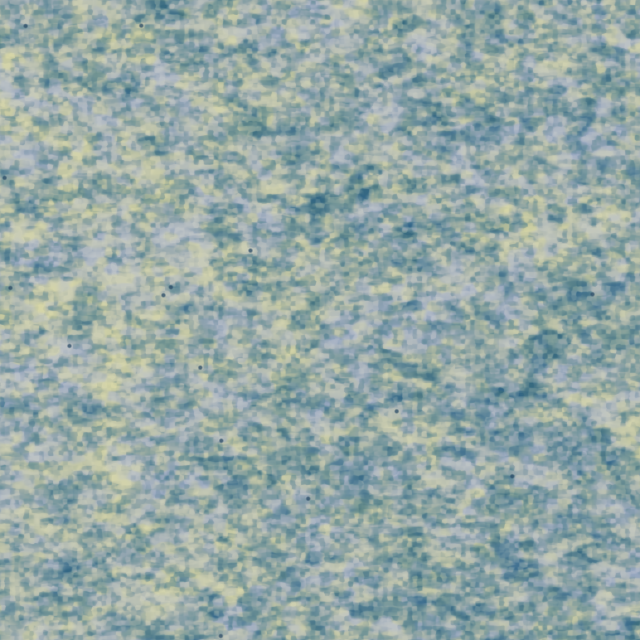
Give the GLSL for this texture, as a WebGL 1 fragment shader.

```glsl
precision highp float;
// Mottled woven cloth: blue-teal flecks over pale grey and cream, clumped in short horizontal runs.

uniform vec2 u_resolution;

const vec3 DEEP_TEAL = vec3(0.21, 0.41, 0.51);
const vec3 TEAL = vec3(0.375, 0.53, 0.58);
const vec3 SEA_GREY = vec3(0.475, 0.60, 0.615);
const vec3 MIST = vec3(0.575, 0.65, 0.65);
const vec3 PALE = vec3(0.705, 0.735, 0.695);
const vec3 BLEACHED = vec3(0.775, 0.79, 0.725);
const vec3 CREAM_SHIFT = vec3(0.026, 0.019, -0.030);
const vec3 SPECK = vec3(0.16, 0.29, 0.40);

float hash(vec2 cell, float seed) {
  vec3 p = fract(vec3(cell.xyx) * vec3(0.1031, 0.1030, 0.0973) + seed * 0.1371);
  p += dot(p, p.yzx + 33.33);
  return fract((p.x + p.y) * p.z);
}

vec2 hash2(vec2 cell, float seed) {
  return vec2(hash(cell, seed), hash(cell, seed + 3.7));
}

// Soft cellular noise: every cell holds a random level, blended at its borders.
// The result has a mean of zero and a spread of about one.
float patches(vec2 p, float jitter, float crispness, float seed) {
  vec2 home = floor(p);
  float total = 0.0;
  float weightSum = 0.0;
  for (int y = -1; y <= 1; y++) {
    for (int x = -1; x <= 1; x++) {
      vec2 cell = home + vec2(float(x), float(y));
      vec2 center = cell + 0.5 + jitter * (hash2(cell, seed) - 0.5);
      vec2 offset = p - center;
      float weight = exp(-crispness * dot(offset, offset));
      total += weight * (4.0 * hash(cell, seed + 8.3) - 2.0);
      weightSum += weight;
    }
  }
  return total / weightSum;
}

// Lightness of the cloth, from wide clouds down to single stitches.
float clothTone(vec2 uv) {
  float clouds = patches(uv * vec2(5.0, 7.0), 0.9, 4.0, 1.0);
  float mottles = patches(uv * vec2(17.0, 29.0), 0.9, 5.0, 2.0);
  float clumps = patches(uv * vec2(42.0, 66.0), 0.9, 7.0, 3.0);
  float threads = patches(uv * vec2(62.0, 136.0), 0.6, 7.0, 4.0);
  float stitches = patches(uv * 132.0, 0.4, 7.0, 5.0);
  float drift = 0.5 * (0.5 - uv.x) + 0.15 * (0.5 - uv.y);
  return 0.32 * clouds + 0.40 * mottles + 0.62 * clumps
       + 0.40 * threads + 0.55 * stitches + drift;
}

// Balance between blue-grey and cream.
float clothWarmth(vec2 uv) {
  float broad = patches(uv * vec2(13.0, 18.0), 0.9, 5.0, 6.0);
  float fine = patches(uv * vec2(54.0, 72.0), 0.7, 7.0, 7.0);
  return 0.5 * broad + 0.85 * fine;
}

float ramp(float from, float to, float value) {
  return clamp((value - from) / (to - from), 0.0, 1.0);
}

vec3 dye(float tone) {
  vec3 color = mix(DEEP_TEAL, TEAL, ramp(-3.2, -1.75, tone));
  color = mix(color, SEA_GREY, ramp(-1.75, -0.9, tone));
  color = mix(color, MIST, ramp(-0.9, -0.1, tone));
  color = mix(color, PALE, ramp(-0.1, 0.95, tone));
  return mix(color, BLEACHED, ramp(0.95, 2.4, tone));
}

// Rare dark knots, one candidate per cell.
float knots(vec2 p, float share, float seed) {
  vec2 cell = floor(p);
  vec2 center = 0.5 + 0.3 * (hash2(cell, seed) - 0.5);
  float present = step(hash(cell, seed + 5.1), share);
  return present * (1.0 - smoothstep(0.12, 0.42, length(fract(p) - center)));
}

void main() {
  vec2 uv = gl_FragCoord.xy / min(u_resolution.x, u_resolution.y);
  float tone = clothTone(uv);
  float warmth = clothWarmth(uv);

  // Cream shows mostly in the pale areas.
  float creamStrength = mix(0.45, 1.0, smoothstep(-1.0, 0.8, tone));
  vec3 color = dye(tone) + CREAM_SHIFT * warmth * creamStrength;
  color = mix(color, SPECK, 0.75 * knots(uv * 88.0, 0.002, 9.0));

  gl_FragColor = vec4(color, 1.0);
}
```
